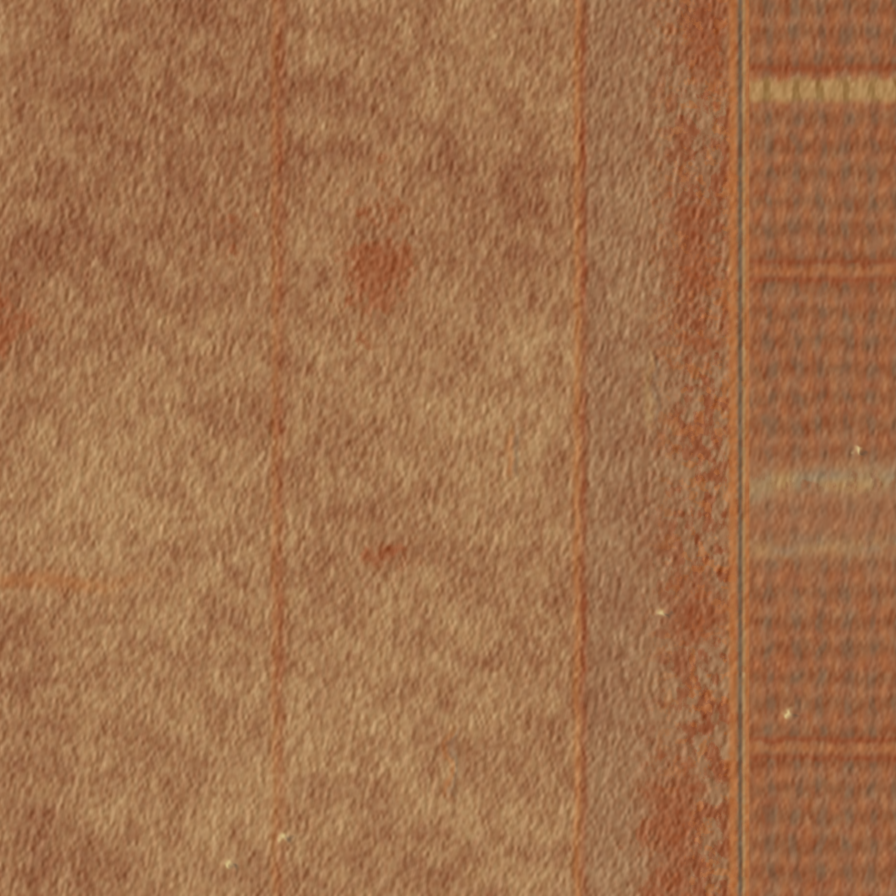
This texture is drawn by a Shadertoy shader. Its source:

```glsl
const vec3 TAN = vec3(0.67, 0.505, 0.345);
const vec3 CLAY = vec3(0.595, 0.405, 0.275);
const vec3 RUST = vec3(0.57, 0.28, 0.16);
const vec3 ORANGE = vec3(0.72, 0.44, 0.24);
const vec3 MAUVE = vec3(0.57, 0.41, 0.30);
const vec3 CREAM = vec3(0.72, 0.58, 0.37);
const vec3 SLATE = vec3(0.475, 0.395, 0.315);
const float SEAM_A = 0.3125;
const float SEAM_B = 0.649;
const float POST_X = 0.826;
const float PANEL_X = 0.836;
const float GRAIN = 0.16;
const float SPECKLE = 0.09;
const vec2 CELL = vec2(0.0286, 0.0312);

// Broad tones: centre, radius, darkening
const vec4 TONES[8] = vec4[8](
    vec4(0.03, 0.05, 0.16, 0.55), vec4(0.02, 0.72, 0.12, 0.35),
    vec4(0.20, 0.90, 0.20, 0.25), vec4(0.56, 0.74, 0.10, 0.30),
    vec4(0.14, 0.43, 0.11, -0.35), vec4(0.24, 0.18, 0.13, -0.30),
    vec4(0.50, 0.28, 0.16, -0.25), vec4(0.02, 0.30, 0.08, 0.35));
// Stains: centre, radii
const vec4 STAINS[8] = vec4[8](
    vec4(0.425, 0.705, 0.032, 0.07), vec4(0.0, 0.645, 0.03, 0.05),
    vec4(0.785, 0.96, 0.03, 0.055), vec4(0.255, 0.738, 0.022, 0.018),
    vec4(0.77, 0.32, 0.03, 0.04), vec4(0.75, 0.07, 0.035, 0.08),
    vec4(0.435, 0.382, 0.028, 0.018), vec4(0.775, 0.72, 0.03, 0.10));
// Scratches: x, middle, half length, paleness
const vec4 SCRATCHES[3] = vec4[3](vec4(0.501, 0.15, 0.05, 0.0),
    vec4(0.724, 0.565, 0.055, 1.0), vec4(0.569, 0.495, 0.035, 0.0));
const vec2 SPECKS[5] = vec2[5](vec2(0.738, 0.316), vec2(0.315, 0.066),
    vec2(0.255, 0.036), vec2(0.957, 0.497), vec2(0.879, 0.203));

float hash(vec2 p) { return fract(sin(dot(p, vec2(127.1, 311.7))) * 43758.5453); }

float noise(vec2 p) {
    vec2 i = floor(p), f = fract(p);
    f = f * f * (3.0 - 2.0 * f);
    return mix(mix(hash(i), hash(i + vec2(1, 0)), f.x),
               mix(hash(i + vec2(0, 1)), hash(i + vec2(1, 1)), f.x), f.y);
}

// Layered noise centred on zero
float fbm(vec2 p) {
    float sum = -0.47, amp = 0.5;
    for (int i = 0; i < 4; i++, amp *= 0.5) {
        sum += amp * noise(p);
        p = mat2(1.6, 1.2, -1.2, 1.6) * p + 7.3;
    }
    return sum;
}

float line(float d, float width) { return exp(-d * d / (width * width)); }

float fibre(vec2 p) {
    p.x -= 0.2 * p.y;
    return 0.5 * (noise(p * vec2(210, 85)) + noise(p * vec2(330, 170) + 31.0));
}

// Tan field with stains, scratches and seams
vec3 plaster(vec2 p) {
    float cloud = fbm(p * 10.0 + 3.0), mottle = fbm(p * 42.0);
    float flecks = fbm(p * vec2(95, 75) + 11.0);
    float shade = 0.38 + cloud + 1.7 * mottle + flecks + 0.15 * smoothstep(0.6, 0.9, p.y);
    for (int i = 0; i < 8; i++)
        shade += TONES[i].w * line(length(p - TONES[i].xy), TONES[i].z);
    vec3 col = mix(TAN, CLAY, clamp(shade, -0.2, 1.4));
    float strip = smoothstep(SEAM_B - 0.002, SEAM_B + 0.004, p.x);
    col = mix(col, MAUVE, strip * 0.45);
    float edge = strip * smoothstep(0.69, 0.79, p.x);
    col = mix(col, RUST, 0.55 * edge * smoothstep(-0.08, 0.18, flecks + 0.5 * mottle));
    col = mix(col, ORANGE, 0.5 * edge * smoothstep(0.02, 0.2, fbm(p * 110.0 + 40.0)));
    for (int i = 0; i < 8; i++) {
        float d = length((p - STAINS[i].xy) / STAINS[i].zw) + 3.0 * mottle + 2.0 * flecks;
        col = mix(col, RUST, 0.6 * (1.0 - smoothstep(0.0, 1.3, d)));
    }
    float streak = line(p.y - 0.355 - 0.05 * cloud, 0.01) * (1.0 - smoothstep(0.08, 0.22, p.x));
    col = mix(col, ORANGE, 0.4 * streak);
    for (int i = 0; i < 3; i++) {
        vec4 s = SCRATCHES[i];
        float span = 1.0 - smoothstep(0.5, 1.0, abs(p.y - s.y) / s.z);
        float x = p.x - s.x + 0.02 * mottle;
        col = mix(col, mix(ORANGE, CREAM, s.w), 0.4 * span * line(x, 0.004));
        col = mix(col, SLATE, 0.3 * span * line(x - 0.007, 0.003));
    }
    float wobble = 0.003 * (noise(vec2(p.y * 70.0, 2)) - 0.5);
    float wear = 0.4 + 0.6 * noise(vec2(p.y * 40.0, 9));
    float a = p.x - SEAM_A + wobble, b = p.x - SEAM_B + wobble;
    col = mix(col, RUST, wear * (0.55 * line(a, 0.006) + 0.75 * line(b - 0.002, 0.0045)));
    return mix(col, ORANGE, 0.3 * line(a + 0.006, 0.004) + 0.5 * line(b + 0.005, 0.004));
}

// Woven side panel with rails and pale smears
vec3 panel(vec2 p) {
    float rough = fbm(p * vec2(90, 70));
    vec2 warp = 0.35 * vec2(noise(p * 60.0), noise(p * 60.0 + 17.0));
    vec2 wave = cos(6.2832 * (vec2(p.x - PANEL_X, p.y) / CELL + warp));
    vec3 col = mix(CLAY, RUST, 0.22 + rough);
    col = mix(col, SLATE, 0.45 * smoothstep(0.0, 1.0, wave.x) * (0.6 + 0.4 * wave.y));
    col = mix(col, ORANGE, 0.15 * smoothstep(0.2, 1.0, -wave.x) * (1.0 - wave.y));
    col -= 0.018 * wave.y;
    // Paired rails and the cream ledge
    float y = p.y + 0.008 * rough;
    float pair = min(abs(y - 0.698), abs(y - 0.164));
    col = mix(col, RUST, 0.55 * (line(pair - 0.01, 0.004) + line(y - 0.924, 0.005)));
    col = mix(col, ORANGE, 0.3 * line(pair, 0.005));
    float ledge = 1.0 - smoothstep(0.006, 0.018, abs(y - 0.899));
    col = mix(col, CREAM - 0.12 * smoothstep(0.2, 1.0, wave.x), 0.75 * ledge);
    // Smears
    float drift = p.y + 0.02 * (noise(p * vec2(24, 18)) - 0.5);
    float smear = line(drift - 0.459, 0.018) + 0.7 * line(drift - 0.393, 0.012);
    vec3 pale = mix(CREAM, vec3(0.57, 0.51, 0.41), noise(p * vec2(40, 70)));
    col = mix(col, CLAY + 0.03, 0.5 * line(p.y - 0.43, 0.07));
    return mix(col, pale, 0.75 * smear * smoothstep(-0.3, 0.05, rough));
}

void mainImage(out vec4 fragColor, in vec2 fragCoord) {
    vec2 p = fragCoord / iResolution.xy;
    float aa = 1.0 / iResolution.x, post = p.x - POST_X;
    vec3 col = mix(plaster(p), panel(p), smoothstep(-aa, aa, p.x - PANEL_X));
    // Post edging
    col = mix(col, ORANGE, 0.75 * line(post + 0.008, 0.005) + 0.7 * line(post - 0.008, 0.003));
    col = mix(col, CREAM, 0.5 * line(post - 0.004, 0.002));
    col = mix(col, SLATE * 0.85, 0.75 * line(post, 0.0025));
    // Embossed fibres with fine tint variation
    vec2 lean = vec2(0.002, -0.0006);
    float calm = 1.0 - 0.4 * smoothstep(-0.014, -0.01, post);
    col += GRAIN * calm * (fibre(p + lean) - fibre(p - lean)) * vec3(1, 0.97, 0.9);
    col += SPECKLE * calm * (noise(p * vec2(230, 150)) - 0.5) * vec3(0.55, 0.85, 0.8);
    // Bright chips
    for (int i = 0; i < 5; i++) {
        vec2 d = p - SPECKS[i] + 0.006 * (noise(p * 180.0) - 0.5);
        col = mix(col, vec3(0.9, 0.82, 0.58), 0.8 * line(length(d), 0.0045));
        col = mix(col, SLATE * 0.7, 0.5 * line(length(d - vec2(0.007, -0.003)), 0.004));
    }
    fragColor = vec4(clamp(col, 0.0, 1.0), 1.0);
}
```
